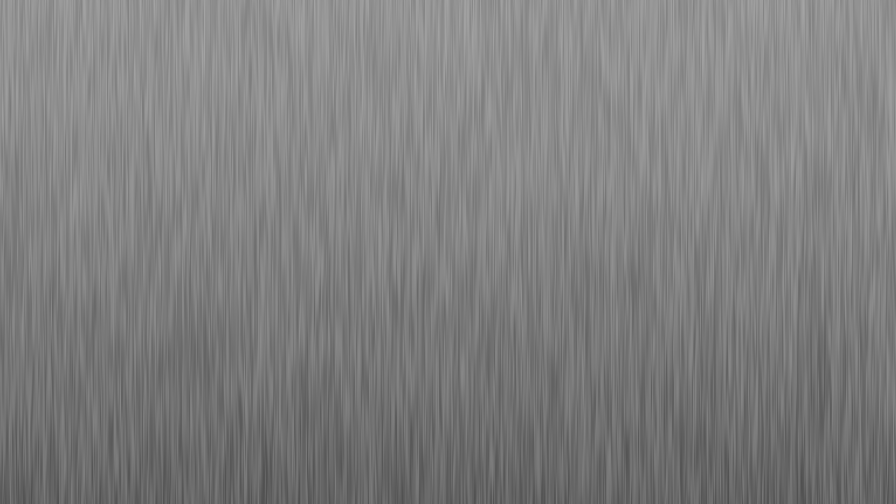
A Shadertoy shader for this texture:

```glsl
// Brushed steel: hair-fine vertical streaks over a soft grey vertical gradient.
// Each layer splits the sheet into thin columns; every column carries its own
// one-dimensional noise with a random phase, so streak ends never line up.

const float TOP_GREY = 0.576;
const float BOTTOM_GREY = 0.392;
const float FALLOFF = 1.35;      // above 1 keeps the upper part bright longer
const float TOP_CONTRAST = 0.88; // streak strength at the upper edge
const float BOTTOM_CONTRAST = 1.15;

// x: columns per canvas height, y: streaks per canvas height, z: contrast
const vec3 HAIR_LAYER = vec3(431.0, 13.0, 0.125);
const vec3 GRAIN_LAYER = vec3(239.0, 8.0, 0.045);
const vec3 BAND_LAYER = vec3(47.0, 4.0, 0.012);

float hash(vec2 p) {
    return fract(sin(dot(p, vec2(12.9898, 78.233))) * 43758.5453);
}

// Smooth noise along one column, shifted by a random phase
float columnNoise(float column, float y, float seed) {
    y += 7.0 * hash(vec2(column, seed));
    float cell = floor(y);
    float blend = smoothstep(0.0, 1.0, fract(y));
    float below = hash(vec2(column + seed, cell));
    float above = hash(vec2(column + seed, cell + 1.0));
    return mix(below, above, blend) - 0.5;
}

// One layer of streaks, blended softly between neighbouring columns
float streaks(vec2 p, vec3 layer, float seed) {
    vec2 q = p * layer.xy;
    float column = floor(q.x);
    float left = columnNoise(column, q.y, seed);
    float right = columnNoise(column + 1.0, q.y, seed);
    return layer.z * mix(left, right, smoothstep(0.0, 1.0, fract(q.x)));
}

void mainImage(out vec4 fragColor, in vec2 fragCoord) {
    vec2 p = fragCoord / iResolution.y;

    // Base shading, darker towards the bottom
    float depth = pow(1.0 - p.y, FALLOFF);
    float grey = mix(TOP_GREY, BOTTOM_GREY, depth);

    // Brush marks, from hair-thin to broad
    float marks = streaks(p, HAIR_LAYER, 17.3);
    marks += streaks(p, GRAIN_LAYER, 41.7);
    marks += streaks(p, BAND_LAYER, 73.1);
    grey += marks * mix(TOP_CONTRAST, BOTTOM_CONTRAST, depth);

    fragColor = vec4(vec3(clamp(grey, 0.0, 1.0)), 1.0);
}
```
